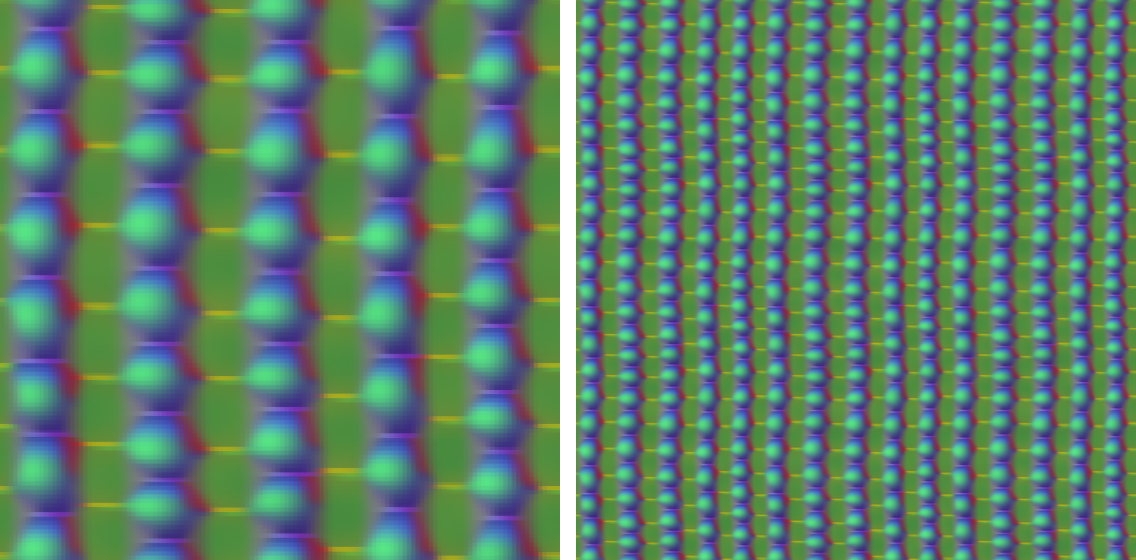
Left, the tile; right, the same tile 3 across and 3 down.
A Shadertoy shader for this pattern:

```glsl
// Ten staggered columns of soft hexagons, alternating teal beads and green cells.
// Each column has its own whole number of rows and a wrapping vertical warp;
// neighbouring columns are blended by distance, then sampled in coarse blocks.

const float TAU = 6.2831853;
const float COLUMNS = 10.0;

vec2 gradientAt(vec2 cell, vec2 period) {
    cell = mod(cell, period);
    float h = fract(sin(dot(cell, vec2(127.1, 311.7))) * 4375.85);
    return vec2(cos(TAU * h), sin(TAU * h));
}

// Gradient noise that repeats after a whole number of lattice cells
float wrappedNoise(vec2 p, vec2 period) {
    vec2 i = floor(p), f = fract(p);
    vec2 w = f * f * f * (f * (f * 6.0 - 15.0) + 10.0);
    vec2 e = vec2(1.0, 0.0);
    float a = dot(gradientAt(i, period), f);
    float b = dot(gradientAt(i + e.xy, period), f - e.xy);
    float c = dot(gradientAt(i + e.yx, period), f - e.yx);
    float d = dot(gradientAt(i + e.xx, period), f - e.xx);
    return mix(mix(a, b, w.x), mix(c, d, w.x), w.y);
}

// Row coordinate of a column; whole numbers are the borders between cells
float rowCoordinate(float column, float down) {
    bool sparse = column == 0.0 || column == 5.0 || column == 6.0;
    float rows = sparse ? 7.0 : 8.0;
    float start = sparse ? 0.43 : 0.68 + 0.1 * cos(TAU * (column - 3.0) / COLUMNS);
    float phase = 0.54 + 0.15 * cos(TAU * (column - 2.0) / COLUMNS);
    float warp = (sparse ? 0.05 : 0.17) * cos(TAU * (down - phase));
    float jitter = 0.14 * wrappedNoise(vec2(column, down * rows), vec2(COLUMNS, rows));
    return down * rows - start - 0.5 * mod(column, 2.0) - warp - jitter;
}

float borderLine(vec2 q) {
    return 1.0 - smoothstep(0.012, 0.055, 0.5 - abs(q.y));
}

vec3 beadColour(vec2 q) {
    vec2 fromGlow = q - vec2(-0.25, 0.05);
    float glow = exp(-6.2 * dot(fromGlow * fromGlow, vec2(0.7, 1.3)));
    vec3 colour = vec3(0.23 + 0.1 * glow, 0.1 + 0.78 * glow,
                       0.51 + 0.24 * smoothstep(0.05, 0.32, q.y) * (1.0 - smoothstep(0.3, 0.5, q.y) * 0.4));
    // Lavender lower left, red right corner
    float lavender = smoothstep(0.0, 0.3, -q.x) * smoothstep(0.08, 0.45, -q.y);
    colour = mix(colour, vec3(0.46, 0.42, 0.6), 0.8 * lavender);
    float red = smoothstep(0.12, 0.5, q.x + 0.25 * q.y) * smoothstep(-0.14, 0.1, q.y);
    colour = mix(colour, vec3(0.6, 0.13, 0.18), 0.9 * red);
    float haze = smoothstep(0.15, 0.45, q.x) * smoothstep(0.0, 0.2, -q.y);
    colour = mix(colour, vec3(0.34, 0.38, 0.44), 0.7 * haze);
    vec3 line = mix(vec3(0.5, 0.48, 0.86), vec3(0.48, 0.18, 0.74), smoothstep(-0.25, 0.2, q.x));
    return mix(colour, line, 0.85 * borderLine(q));
}

vec3 leafColour(vec2 q, float tint) {
    vec3 colour = mix(vec3(0.29, 0.56, 0.25), vec3(0.46, 0.54, 0.19),
                      clamp(2.6 * q.y * q.y + 0.5 * tint + 0.1, 0.0, 1.0));
    // Grey lilac on the right, brown on the left, bright green under the upper border
    colour = mix(colour, vec3(0.5, 0.48, 0.53), 0.85 * smoothstep(0.12, 0.45, q.x));
    colour = mix(colour, vec3(0.4, 0.3, 0.33), 0.85 * smoothstep(0.15, 0.48, -q.x));
    float underBorder = smoothstep(0.36, 0.46, q.y) * smoothstep(-0.25, 0.1, q.x);
    colour = mix(colour, vec3(0.4, 0.72, 0.24), 0.7 * underBorder);
    vec3 line = mix(vec3(0.72, 0.3, 0.12), vec3(0.7, 0.69, 0.1), smoothstep(-0.4, -0.15, q.x));
    line = mix(line, vec3(0.46, 0.8, 0.25), smoothstep(0.05, 0.4, q.x));
    return mix(colour, line, 0.85 * borderLine(q));
}

void mainImage(out vec4 fragColor, in vec2 fragCoord) {
    // Coarse blocks with softened steps
    vec2 block = fragCoord / iResolution.xy * 128.0 - 0.5;
    vec2 p = (floor(block) + smoothstep(0.2, 0.8, fract(block)) + 0.5) / 128.0;
    float down = 1.0 - p.y;

    // Uneven column spacing with a slight lean
    float across = COLUMNS * (p.x - 0.096) + 0.156 * cos(TAU * (p.x - 0.1)) - 0.07 * cos(TAU * down);
    float tint = wrappedNoise(p * vec2(5.0, 8.0), vec2(5.0, 8.0));

    // Distance-weighted blend of the nearest cell in three columns
    vec3 sum = vec3(0.0);
    float total = 0.0;
    for (int i = -1; i <= 1; i++) {
        float column = floor(across + 0.5) + float(i);
        float wrapped = mod(column, COLUMNS);
        vec2 q = vec2(0.77 * (across - column), 0.5 - fract(rowCoordinate(wrapped, down)));
        float weight = exp(-12.0 * dot(q, q));
        vec3 colour = mod(wrapped, 2.0) < 0.5 ? beadColour(q) : leafColour(q, tint);
        sum += weight * colour;
        total += weight;
    }
    vec3 colour = sum / total * (1.0 + 0.08 * tint);
    fragColor = vec4(clamp(colour, 0.0, 1.0), 1.0);
}
```
